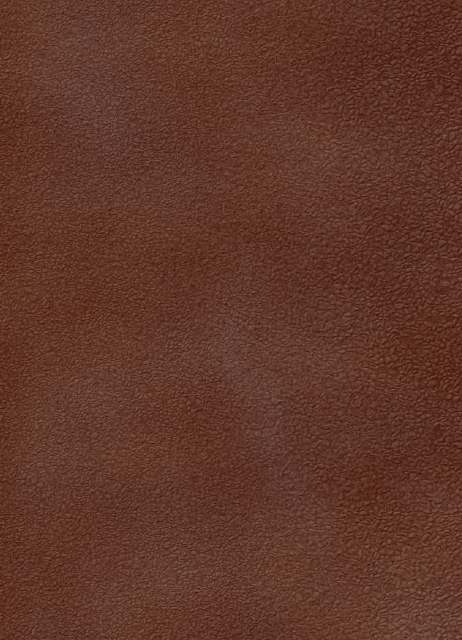
Give the GLSL for this texture, as a Shadertoy shader.

```glsl
// Brown leather: small cellular pebbles, finer at the left than at the right,
// lit from above as relief, over broad cloudy tints, a pale diagonal vein
// and a few fine wrinkles near the middle.

vec2 hash2(vec2 p) {
    vec3 q = fract(p.xyx * vec3(0.1031, 0.1030, 0.0973));
    q += dot(q, q.yzx + 33.33);
    return fract((q.xx + q.yz) * q.zy);
}

float gradientAt(vec2 corner, vec2 offset) {
    float angle = 6.2832 * hash2(corner + 200.0).x;
    return dot(vec2(cos(angle), sin(angle)), offset);
}

float gradientNoise(vec2 p) {
    vec2 i = floor(p), f = p - i;
    vec2 u = f * f * f * (f * (f * 6.0 - 15.0) + 10.0);
    vec2 e = vec2(1.0, 0.0);
    return mix(mix(gradientAt(i, f), gradientAt(i + e.xy, f - e.xy), u.x),
               mix(gradientAt(i + e.yx, f - e.yx), gradientAt(i + e.xx, f - e.xx), u.x), u.y);
}

float fbm(vec2 p) {
    float sum = 0.0, amplitude = 1.0;
    for (int i = 0; i < 4; i++) {
        sum += amplitude * gradientNoise(p);
        p = mat2(1.6, 1.2, -1.2, 1.6) * p + 7.3;
        amplitude *= 0.55;
    }
    return sum;
}

// Rounded pebbles: gap between the two nearest cell points
float pebbles(vec2 p) {
    vec2 i = floor(p), f = p - i;
    float nearest = 8.0, second = 8.0;
    for (int y = -1; y <= 1; y++)
    for (int x = -1; x <= 1; x++) {
        vec2 cell = vec2(x, y);
        float d = length(cell + hash2(i + cell + 50.0) - f);
        second = min(second, max(nearest, d));
        nearest = min(nearest, d);
    }
    return smoothstep(-0.1, 0.7, second - nearest);
}

// Thin wavering wrinkles that fade at both ends
float wrinkles(vec2 p) {
    vec2 d = p - vec2(0.375, 0.497);
    vec2 q = vec2(0.86 * d.x - 0.5 * d.y, 0.5 * d.x + 0.86 * d.y);
    float sum = 0.0;
    for (int i = 0; i < 4; i++) {
        float k = float(i);
        float wave = 0.008 * gradientNoise(vec2(q.x * 28.0, k * 5.7));
        float across = (q.y - wave - 0.007 * (k - 1.5)) / 0.0017;
        float along = (q.x - 0.06 * (hash2(vec2(k, 3.0)).x - 0.4)) / 0.06;
        sum += exp(-across * across - along * along);
    }
    return sum;
}

// Surface height: pebbles bent by slow noise, roughened by fine noise
float height(vec2 p) {
    vec2 bend = vec2(gradientNoise(p * 17.0), gradientNoise(p * 17.0 + 40.0));
    vec2 q = p + 0.012 * bend;
    q += 0.005 * vec2(gradientNoise(p * 75.0), gradientNoise(p * 75.0 + 9.0));
    q = vec2(q.x + 0.2 * q.y, q.y - 0.12 * q.x);
    float coarse = smoothstep(0.2, 0.7, p.x + 0.25 * gradientNoise(p * 5.0));
    float grain = mix(pebbles(q * vec2(140.0, 178.0)), pebbles(q * vec2(104.0, 136.0)), coarse);
    return grain + 0.7 * gradientNoise(q * vec2(95.0, 150.0)) - 0.7 * wrinkles(p);
}

void mainImage(out vec4 fragColor, in vec2 fragCoord) {
    vec2 p = fragCoord / iResolution.y;

    // Relief from the height difference towards the light
    float h = height(p);
    float relief = h - height(p + vec2(-0.0008, 0.0017));
    float depth = mix(0.85, 1.15, smoothstep(0.1, 0.65, p.x));

    // Broad clouds, a pale bent vein, a worn corner and a darker right side
    float clouds = fbm(p * vec2(4.0, 6.0) + 3.0);
    float veinX = 0.36 + 0.45 * max(0.0, 0.46 - p.y) + 0.06 * gradientNoise(p * 9.0);
    float veinOffset = (p.x - veinX) / 0.03;
    float vein = exp(-veinOffset * veinOffset) * smoothstep(0.05, 0.2, p.y) * smoothstep(0.75, 0.4, p.y);
    float corner = smoothstep(0.25, 0.0, length(p - vec2(0.72, 0.02)));
    float rightShade = smoothstep(0.4, 0.72, p.x) * smoothstep(0.05, 0.35, p.y);

    float tone = 0.53 + 0.30 * clouds + 0.12 * vein + 0.20 * corner - 0.20 * rightShade;
    tone -= 0.14 * smoothstep(0.06, 0.0, p.x);
    tone += depth * (0.36 * (h - 0.5) + 0.46 * relief);

    // Pore-sized speckle
    tone += 0.55 * gradientNoise(p * 235.0 + 0.37);
    tone = clamp(tone, -0.35, 1.5);

    // Deep red brown in the creases, dusty brown on the worn tops
    vec3 color = mix(vec3(0.328, 0.142, 0.092), vec3(0.440, 0.297, 0.243), tone);
    float warmth = fbm(p * vec2(3.0, 4.0) + 21.0) + 0.3 * smoothstep(0.3, 0.0, p.x) - 0.4 * vein - 0.1;
    color += warmth * vec3(0.012, -0.004, -0.024);
    fragColor = vec4(color, 1.0);
}
```
